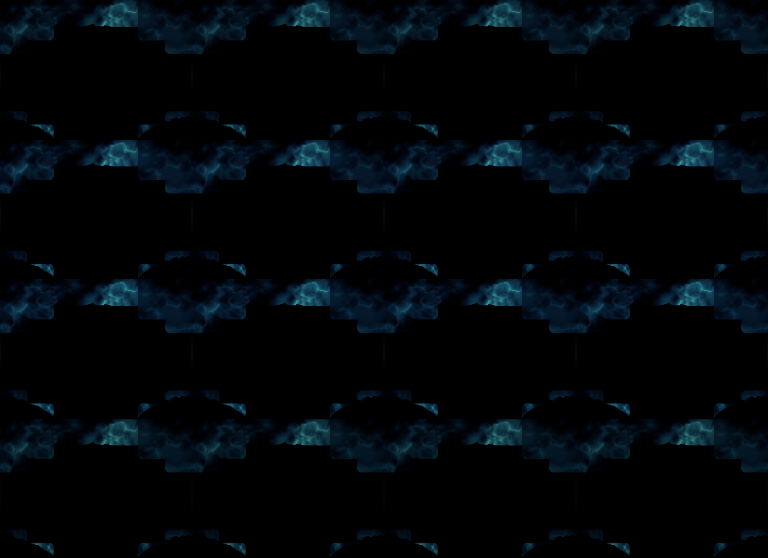
Write a WebGL 1 fragment shader that draws this pattern.

```glsl
precision highp float;
// Dark grid of stepped, round-cornered panels filled with teal nebula clouds.
uniform vec2 u_resolution;

const float REPEATS = 4.0;             // cells across and down
const vec2 CELL = vec2(14.22, 10.33);  // cell size in panel steps
const float CORNER = 0.35;

float hash(vec2 p) {
  return fract(sin(dot(p, vec2(127.1, 311.7))) * 43758.55);
}

// Value noise that wraps after a whole number of lattice cells.
float wrapNoise(vec2 p, vec2 period) {
  vec2 i = floor(p);
  vec2 f = fract(p);
  f = f * f * (3.0 - 2.0 * f);
  vec2 a = mod(i, period);
  vec2 b = mod(i + 1.0, period);
  return mix(mix(hash(a), hash(vec2(b.x, a.y)), f.x),
             mix(hash(vec2(a.x, b.y)), hash(b), f.x), f.y);
}

float fbm(vec2 uv, vec2 period) {
  float sum = 0.0;
  float weight = 0.53;
  for (int i = 0; i < 4; i++) {
    sum += weight * wrapNoise(uv * period, period);
    period *= 2.0;
    weight *= 0.5;
  }
  return sum;
}

// Fine bright threads along the mid level of the noise.
float filaments(vec2 uv, vec2 period) {
  float ridge = 1.0 - abs(2.0 * fbm(uv, period) - 1.0);
  return pow(ridge, 7.0);
}

float nebula(vec2 uv) {
  vec2 warp = vec2(fbm(uv, vec2(7.0, 5.0)), fbm(uv + 0.37, vec2(7.0, 5.0)));
  vec2 q = uv + 0.09 * (warp - 0.5);
  float cloud = smoothstep(0.25, 0.8, fbm(q, vec2(11.0, 8.0)));
  return cloud * (0.95 + 0.75 * filaments(q, vec2(9.0, 7.0)));
}

float roundBox(vec2 p, vec2 halfSize, float radius) {
  vec2 d = abs(p) - halfSize + radius;
  return length(max(d, 0.0)) + min(max(d.x, d.y), 0.0) - radius;
}

float bump(float x, float width) {
  return exp(-x * x / (width * width));
}

float wrapOffset(float x, float period) {
  return x - period * floor(x / period + 0.5);
}

float coverage(float dist, float aa) {
  return 1.0 - smoothstep(-aa, aa, dist);
}

// Panels hanging from the top edge of a cell; y is the depth.
float hangingPanels(vec2 p, float ridge) {
  float stepped = min(roundBox(p, vec2(2.0, 4.0), CORNER),
                      roundBox(p, vec2(4.0, 3.0), CORNER));
  return min(stepped, p.y - 2.0 + ridge);
}

// Panels standing on the bottom edge, cut by a dark mound; y is the height.
float standingPanels(vec2 p, float rough) {
  float stepped = min(roundBox(p, vec2(2.0, 2.1), CORNER),
                      roundBox(p, vec2(4.0, 1.12), CORNER));
  float mound = 1.7 - 0.1 * p.x * p.x + rough;
  return max(stepped, mound - p.y);
}

vec3 nebulaColor(float v) {
  return vec3(0.10, 0.32, 0.39) * pow(vec3(max(v, 0.0)), vec3(1.8, 1.4, 1.0));
}

void main() {
  vec2 grid = gl_FragCoord.xy / u_resolution * REPEATS;
  vec2 uv = fract(grid);
  float row = floor(grid.y);
  float aa = 0.6 * CELL.x * REPEATS / u_resolution.x;

  float x = uv.x * CELL.x;
  float dx = wrapOffset(x, CELL.x);
  float depth = (1.0 - uv.y) * CELL.y;
  float height = uv.y * CELL.y;
  float rough = wrapNoise(vec2(uv.x * 60.0, 0.5), vec2(60.0, 1.0));

  // Panel shapes
  float ridge = 0.4 * rough * bump(x - 7.2, 0.7);
  float top = coverage(hangingPanels(vec2(dx, depth), ridge), aa);
  float bottom = coverage(standingPanels(vec2(dx, height), 0.25 * (rough - 0.5)), aa);

  // Light across the panels
  float shade = smoothstep(-4.0 - aa, -4.0 + aa, dx) * (1.0 - smoothstep(-2.0, 0.0, dx));
  float glow = 0.6 * bump(dx - 3.0, 2.0) + 0.75 * bump(wrapOffset(x - 8.2, CELL.x), 2.2);
  float topLight = 0.42 + glow * (1.0 - 0.9 * shade) * (1.0 - 0.75 * smoothstep(1.6, 2.8, depth));
  float bottomLight = 0.35 + 1.3 * bump(dx - 3.6, 1.0) + 0.7 * bump(dx + 3.8, 0.8);
  float streak = 0.45 * exp(-abs(x - 8.2) * 5.0) * smoothstep(0.2, 1.6, depth);

  float cloud = nebula(uv);
  float light = top * (cloud * topLight + streak) + bottom * (0.12 + cloud) * bottomLight;

  // Small change of strength and tint from row to row
  float wear = hash(vec2(row, 3.0));
  vec3 color = nebulaColor(light * (0.92 + 0.14 * wear));
  color *= mix(vec3(1.1, 1.03, 0.92), vec3(0.95, 0.98, 1.04), wear);

  // Faint hairline between columns
  float hairline = coverage(abs(dx) - 0.04, aa) * bump(depth - 5.6, 0.9);
  color += vec3(0.07, 0.075, 0.065) * hairline * (0.5 + 0.5 * wear);

  gl_FragColor = vec4(color, 1.0);
}
```
